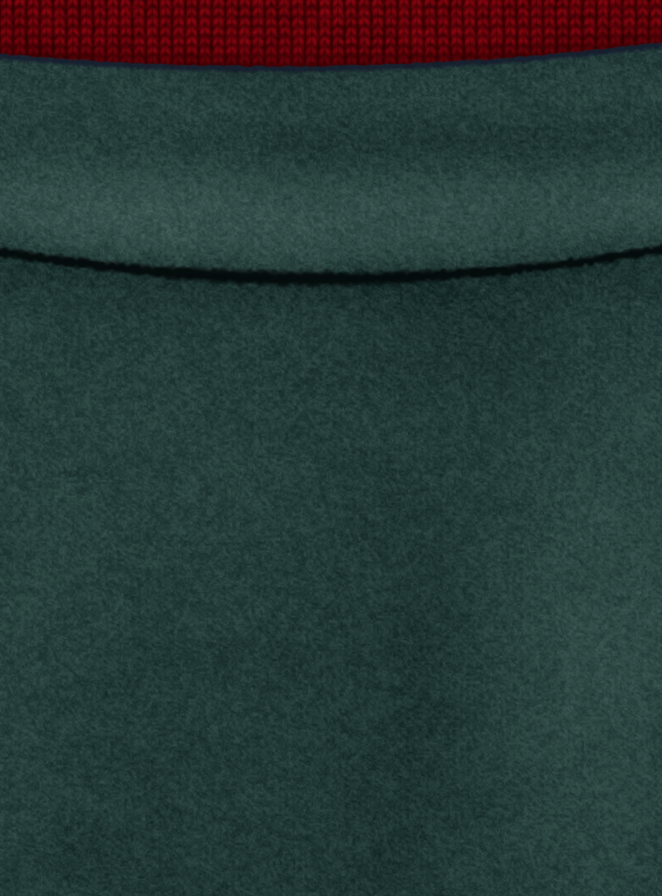
This texture is drawn by a Shadertoy shader. Its source:

```glsl
// Draws brushed green fabric with a curved waistband seam below a strip of red knit.

const vec3 VELVET_DEEP = vec3(0.05, 0.13, 0.125);
const vec3 VELVET_LIGHT = vec3(0.25, 0.365, 0.345);
const vec3 SEAM_COLOR = vec3(0.012, 0.035, 0.037);
const vec3 TRIM_COLOR = vec3(0.07, 0.09, 0.17);
const vec3 KNIT_DARK = vec3(0.20, 0.0, 0.008);
const vec3 KNIT_LIGHT = vec3(0.53, 0.02, 0.06);
const vec2 STITCHES = vec2(50.0, 68.0);  // per canvas width
const float GRAIN_SCALE = 190.0;         // per canvas width
const float GRAIN_STRENGTH = 0.62;

float hash(vec2 p) {
    vec3 q = fract(vec3(p.xyx) * 0.1031);
    q += dot(q, q.yzx + 33.33);
    return fract((q.x + q.y) * q.z);
}

float noise(vec2 p) {
    vec2 i = floor(p), f = fract(p);
    f = f * f * (3.0 - 2.0 * f);
    return mix(mix(hash(i), hash(i + vec2(1, 0)), f.x),
               mix(hash(i + vec2(0, 1)), hash(i + vec2(1, 1)), f.x), f.y);
}

float fbm(vec2 p) {
    float sum = 0.0, amp = 0.5;
    for (int i = 0; i < 4; i++) {
        sum += amp * noise(p);
        p = mat2(1.6, 1.2, -1.2, 1.6) * p + 7.3;
        amp *= 0.5;
    }
    return sum;
}

// Soft elliptical spot of light or shade
float spot(vec2 uv, vec2 center, vec2 radius) {
    vec2 d = (uv - center) / radius;
    return exp(-dot(d, d));
}

float topEdge(float x) { return 0.926 + 0.08 * (x - 0.42) * (x - 0.42); }
float seamLine(float x) { return 0.691 + 0.125 * (x - 0.49) * (x - 0.49); }

// Short fibres, slightly slanted, with sparse bright tips
float fibreGrain(vec2 p) {
    vec2 warp = vec2(fbm(p * 22.0), fbm(p * 22.0 + 40.0)) - 0.47;
    vec2 q = (p + warp * 0.012) * GRAIN_SCALE;
    float fine = noise(vec2(q.x + 0.35 * q.y, q.y * 1.1)) - 0.5;
    float tiny = noise(q * 1.9 + 17.0) - 0.5;
    float coarse = noise(q * 0.42 + 5.0) - 0.5;
    float tips = smoothstep(0.78, 1.0, noise(q * 1.3 + 91.0));
    return 0.45 * fine + 0.4 * tiny + 0.17 * coarse + 0.16 * tips - 0.01;
}

// Interlocking columns of slanted stitches
vec3 knit(vec2 p, float depth) {
    vec2 q = p * STITCHES;
    q.x += 0.12 * (noise(p * 30.0) - 0.5);
    float side = fract(q.x) - 0.5;
    float row = q.y + 0.9 * abs(side);
    float loopShape = 0.5 + 0.5 * cos(6.2832 * row);
    float column = smoothstep(0.5, 0.25, abs(side)) * (0.55 + 0.45 * smoothstep(0.0, 0.12, abs(side)));
    float tone = 0.12 + 0.72 * column * (0.3 + 0.7 * loopShape);
    tone += 0.3 * (noise(p * 210.0) - 0.5) + 0.14 * (hash(floor(vec2(q.x, row))) - 0.5);
    tone *= mix(0.55, 1.0, smoothstep(0.0, 0.025, depth));
    return mix(KNIT_DARK, KNIT_LIGHT, clamp(tone, 0.0, 1.0));
}

// Rounded band: dim near the top, brightest above the seam
float bandTone(vec2 uv, float height) {
    float tone = 0.40 + 0.30 * exp(-pow((height - 0.25) / 0.27, 2.0));
    tone += 0.10 * exp(-pow((height - 0.80) / 0.16, 2.0));
    tone += 0.08 * spot(uv, vec2(0.25, 0.77), vec2(0.3, 0.05));
    tone -= 0.10 * spot(uv, vec2(0.65, 0.84), vec2(0.35, 0.04));
    tone -= 0.12 * smoothstep(0.12, 0.0, height);
    return tone;
}

// Broad folds of the lower cloth
float skirtTone(vec2 uv, float below) {
    float tone = 0.42;
    tone -= 0.20 * exp(-below / 0.045);
    tone += 0.07 * spot(uv, vec2(0.28, 0.52), vec2(0.3, 0.16));
    tone += 0.08 * spot(uv, vec2(0.03, 0.35), vec2(0.14, 0.4));
    tone += 0.23 * spot(uv, vec2(0.92, 0.27), vec2(0.20, 0.27));
    tone += 0.08 * spot(uv, vec2(0.97, 0.58), vec2(0.15, 0.12));
    tone -= 0.11 * spot(uv, vec2(0.62, 0.18), vec2(0.13, 0.28));
    tone -= 0.09 * spot(uv, vec2(0.74, 0.63), vec2(0.16, 0.07));
    tone -= 0.07 * spot(uv, vec2(0.20, 0.02), vec2(0.25, 0.12));
    return tone;
}

void mainImage(out vec4 fragColor, in vec2 fragCoord) {
    vec2 uv = fragCoord / iResolution.xy;
    vec2 p = fragCoord / iResolution.x;
    float aa = 1.2 / iResolution.y;
    float fuzz = 0.004 * (noise(p * 130.0) - 0.5);
    float top = uv.y - topEdge(uv.x) + fuzz * 0.5;
    float seam = uv.y - seamLine(uv.x) + fuzz;

    // Cloth shading on both sides of the seam
    float height = clamp(seam / (topEdge(uv.x) - seamLine(uv.x)), 0.0, 1.0);
    float onBand = smoothstep(-aa, aa, seam);
    float tone = mix(skirtTone(uv, max(-seam, 0.0)), bandTone(uv, height), onBand);
    tone += 0.16 * (fbm(p * vec2(9.0, 14.0)) - 0.47);
    tone += 0.025 * sin(p.x * 620.0) * noise(p * 18.0);
    tone += GRAIN_STRENGTH * fibreGrain(p);
    vec3 color = mix(VELVET_DEEP, VELVET_LIGHT, clamp(tone, -0.15, 1.3));

    // Dark fold, widest near the middle
    float foldWidth = 0.0035 + 0.004 * spot(uv, vec2(0.42, 0.69), vec2(0.25, 1.0));
    float fold = smoothstep(foldWidth + 0.004, foldWidth * 0.4, abs(seam + 0.002));
    color = mix(color, SEAM_COLOR, 0.93 * fold);

    // Cool rim, then the knit above it
    color = mix(color, TRIM_COLOR, 0.75 * smoothstep(0.007, 0.001, abs(top + 0.002)));
    color = mix(color, knit(p, top), smoothstep(-aa, aa, top));
    fragColor = vec4(color, 1.0);
}
```
